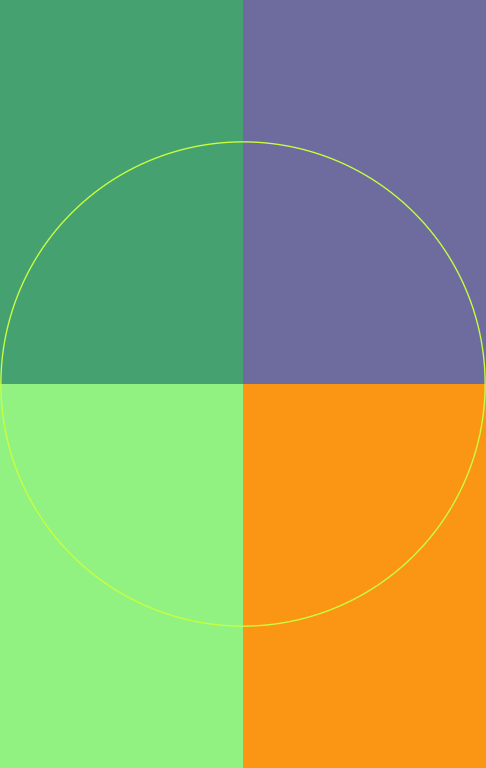
A Shadertoy shader for this background:

```glsl
// Four flat colour quadrants meeting at the canvas centre, with a hairline
// circle almost as wide as the canvas. Quadrants are blended by smoothed
// half-plane masks; the ring is a circle distance function.

const vec3 TOP_LEFT     = vec3(0.27, 0.63, 0.44);
const vec3 TOP_RIGHT    = vec3(0.43, 0.42, 0.62);
const vec3 BOTTOM_LEFT  = vec3(0.57, 0.95, 0.51);
const vec3 BOTTOM_RIGHT = vec3(0.98, 0.59, 0.08);
const vec3 RING_COLOR   = vec3(0.78, 1.00, 0.24);

// Lengths are in units of the canvas width
const float RING_RADIUS = 0.4982;
const float RING_WIDTH  = 0.0028;

// Coverage of the side where the signed distance is positive
float coverage(float dist, float pixel) {
    return clamp(dist / pixel + 0.5, 0.0, 1.0);
}

void mainImage(out vec4 fragColor, in vec2 fragCoord) {
    float pixel = 1.0 / iResolution.x;
    vec2 p = (fragCoord - 0.5 * iResolution.xy) * pixel;

    // Quadrants
    float right = coverage(p.x, pixel);
    float top = coverage(p.y, pixel);
    vec3 upper = mix(TOP_LEFT, TOP_RIGHT, right);
    vec3 lower = mix(BOTTOM_LEFT, BOTTOM_RIGHT, right);
    vec3 color = mix(lower, upper, top);

    // Hairline ring
    float ringDist = abs(length(p) - RING_RADIUS) - 0.5 * RING_WIDTH;
    color = mix(color, RING_COLOR, coverage(-ringDist, pixel));

    fragColor = vec4(color, 1.0);
}
```
